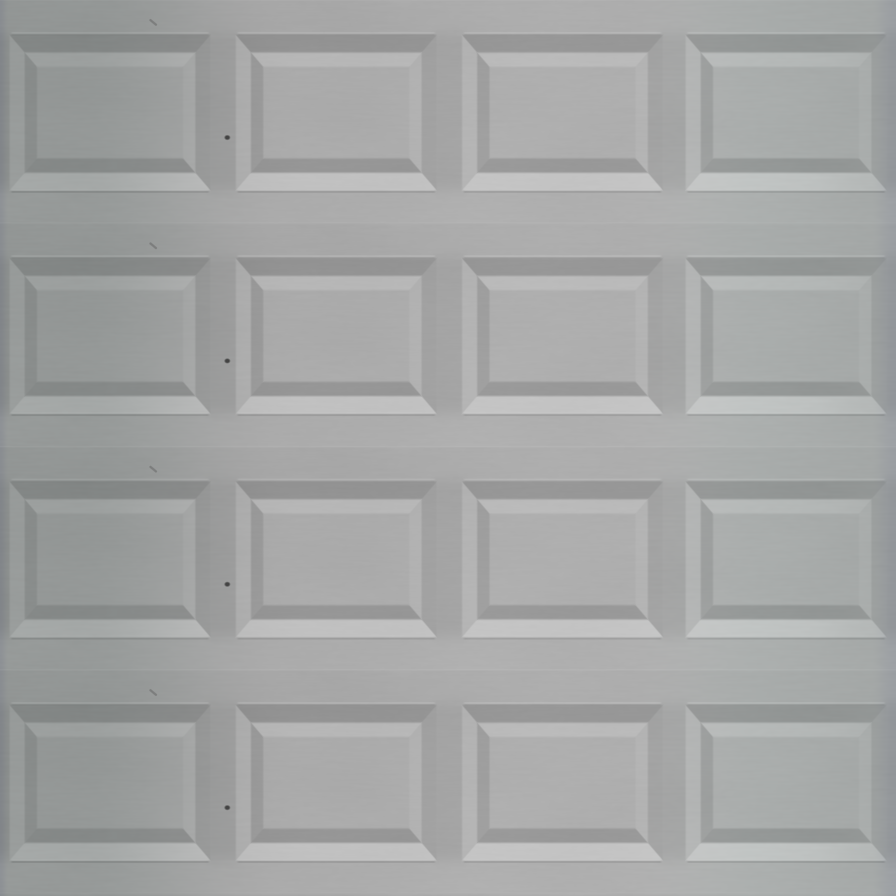
Reproduce this texture procedurally as a Shadertoy shader.

```glsl
vec2 hashGradient(vec2 cell) {
    vec2 h = vec2(dot(cell, vec2(127.1, 311.7)), dot(cell, vec2(269.5, 183.3)));
    return 2.0 * fract(sin(h) * 43758.55) - 1.0;
}

float gradientNoise(vec2 p) {
    vec2 i = floor(p), f = fract(p);
    vec2 u = f * f * f * (f * (f * 6.0 - 15.0) + 10.0);
    vec2 e = vec2(0.0, 1.0);
    float low = mix(dot(hashGradient(i), f),
                    dot(hashGradient(i + e.yx), f - e.yx), u.x);
    float high = mix(dot(hashGradient(i + e), f - e),
                     dot(hashGradient(i + e.yy), f - e.yy), u.x);
    return mix(low, high, u.y);
}

float segmentDistance(vec2 p, vec2 a, vec2 b) {
    vec2 ab = b - a;
    return length(p - a - ab * clamp(dot(p - a, ab) / dot(ab, ab), 0.0, 1.0));
}

// Soft horizontal hairline
float hairline(float d, float width, float px) {
    return 1.0 - smoothstep(width * 0.5, width * 0.5 + px, abs(d));
}

// Shade of a recessed panel with a raised field; from = offset from its centre, y down
float panelShade(vec2 from, float frame, float field, float contrast, float px) {
    vec2 inset = (vec2(0.112, 0.0866) - abs(from)) / vec2(0.0305, 0.0355);
    float depth = min(inset.x, inset.y);
    float soft = 0.03 + px * 20.0;

    // Slopes on each side: x = outer, y = inner
    vec2 sideways = from.x < 0.0 ? vec2(0.022, -0.06) : vec2(-0.045, 0.02);
    vec2 upright = from.y < 0.0 ? vec2(-0.085, 0.05) : vec2(0.082, -0.085);
    vec2 slope = mix(sideways, upright, smoothstep(-soft, soft, inset.x - inset.y));
    slope *= contrast;

    float shade = mix(frame, field + slope.x, smoothstep(-soft, soft, depth));
    shade = mix(shade, field + slope.y, smoothstep(0.55 - soft, 0.55 + soft, depth));
    return mix(shade, field, smoothstep(1.0 - soft, 1.0 + soft, depth));
}

void mainImage(out vec4 fragColor, in vec2 fragCoord) {
    vec2 uv = fragCoord / iResolution.xy;
    float px = 1.0 / min(iResolution.x, iResolution.y);

    // Four stacked sections, each with four panels
    vec2 section = vec2(uv.x, mod(1.0 - uv.y, 0.2493));
    float column = clamp(floor(uv.x / 0.2525), 0.0, 3.0);
    float center = 0.1228 + 0.2525 * column - 0.003 * step(2.5, column);
    vec2 from = section - vec2(center, 0.1257);

    // Uneven light across the door
    float light = mix(0.588, 0.667, smoothstep(0.08, 0.34, uv.x));
    light += 0.016 * smoothstep(0.38, 0.56, uv.x) - 0.03 * smoothstep(0.76, 1.0, uv.x);

    // Frame: dim stiles, rails brighter below the panels
    float stile = smoothstep(0.102, 0.115, abs(from.x))
                * (1.0 - smoothstep(0.075, 0.1, abs(from.y)));
    float frame = light - 0.006 - 0.03 * stile + 0.014 * smoothstep(0.19, 0.22, section.y);
    float contrast = mix(0.72, 1.0, smoothstep(0.1, 0.25, uv.x));
    contrast *= 1.0 - 0.3 * smoothstep(0.9, 1.0, uv.x);
    float shade = panelShade(from, frame, light + 0.06 * from.y, contrast, px);

    // Pressed edges above and below each panel
    float span = 1.0 - smoothstep(0.108, 0.112, abs(from.x));
    shade += span * 0.035 * hairline(from.y + 0.0892, 0.0008, px);
    shade -= span * 0.03 * hairline(from.y + 0.0868, 0.001, px);
    shade += span * 0.02 * hairline(from.y - 0.0862, 0.001, px);
    shade -= span * 0.06 * hairline(from.y - 0.0884, 0.001, px);

    // Faint seam between sections
    float seam = min(section.y, 0.2493 - section.y);
    shade += 0.014 * hairline(seam, 0.001, px);

    // Embossed grain and faint blotches
    shade += 0.009 * gradientNoise(section * vec2(28.0, 330.0));
    shade += 0.006 * gradientNoise(section * vec2(90.0, 190.0) + 17.0);
    shade += 0.014 * gradientNoise(section * vec2(7.0, 16.0) + 5.0);

    // Dim, cool outer edges
    float edge = 1.0 - smoothstep(0.0, 0.01, uv.x) + smoothstep(0.972, 1.0, uv.x);
    shade -= 0.035 * edge;
    float cool = 1.0 - smoothstep(0.1, 0.3, uv.x) + smoothstep(0.7, 0.85, uv.x);
    vec3 color = shade + cool * vec3(-0.008, 0.006, 0.002) + edge * vec3(0.0, 0.0, 0.02);

    // Bolt hole and scratch in every section
    float hole = length((section - vec2(0.2537, 0.1535)) * vec2(0.85, 1.0));
    color = mix(color, vec3(0.2), 0.85 * (1.0 - smoothstep(0.0012, 0.0025 + px, hole)));
    float scratch = segmentDistance(section, vec2(0.168, 0.0225), vec2(0.174, 0.0275));
    color = mix(color, vec3(0.38), 0.5 * (1.0 - smoothstep(0.0004, 0.001 + px, scratch)));

    fragColor = vec4(clamp(color, 0.0, 1.0), 1.0);
}
```
